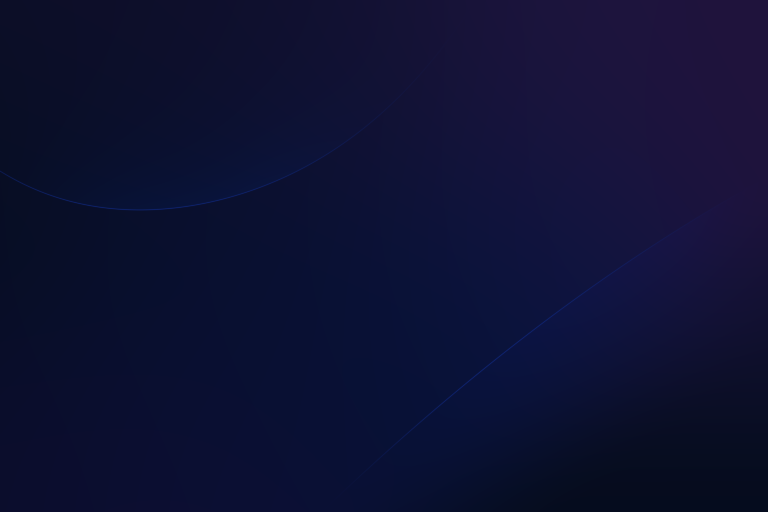
Write a WebGL 1 fragment shader that draws this background.

```glsl
precision highp float;

uniform vec2 u_resolution;

const vec3 ABYSS = vec3(0.022, 0.050, 0.122);
const vec3 NAVY = vec3(0.022, 0.066, 0.205);
const vec3 INDIGO = vec3(0.054, 0.058, 0.208);
const vec3 DUSK = vec3(0.062, 0.062, 0.180);
const vec3 ROYAL = vec3(0.040, 0.080, 0.260);
const vec3 VIOLET = vec3(0.116, 0.082, 0.245);
const vec3 PLUM = vec3(0.128, 0.070, 0.230);
const vec3 EDGE_BLUE = vec3(0.060, 0.150, 0.480);

// Weighted colour: rgb is premultiplied by the weight in alpha.
vec4 tint(vec2 p, vec2 centre, float radius, vec3 colour) {
  vec2 d = (p - centre) / radius;
  return vec4(colour, 1.0) * exp(-dot(d, d));
}

// Normalised blend of broad colour clouds.
vec3 backdrop(vec2 p) {
  vec4 sum = vec4(NAVY, 1.0) * 0.002;
  sum += tint(p, vec2(-0.06, 0.60), 0.33, ABYSS);
  sum += tint(p, vec2(0.16, 1.00), 0.36, DUSK * 0.88);
  sum += tint(p, vec2(0.62, 0.86), 0.36, DUSK);
  sum += tint(p, vec2(0.42, 0.46), 0.38, mix(ABYSS, NAVY, 0.75));
  sum += tint(p, vec2(0.00, 0.05), 0.34, INDIGO * 0.80);
  sum += tint(p, vec2(0.42, 0.06), 0.36, INDIGO);
  sum += tint(p, vec2(0.80, 0.27), 0.32, NAVY);
  sum += tint(p, vec2(1.04, 0.46), 0.34, ROYAL);
  sum += tint(p, vec2(1.10, 0.88), 0.40, VIOLET);
  sum += tint(p, vec2(1.48, 0.80), 0.38, PLUM);
  return sum.rgb / sum.a;
}

// Height of the hanging bowl above x.
float bowlHeight(float x) {
  float d = x - 0.273;
  return 0.590 + d * d * (0.845 - 0.401 * d + 0.859 * d * d);
}

// Height of the rising slope above x.
float slopeHeight(float x) {
  float d = x - 1.094;
  return 0.3945 + d * (0.737 - 0.237 * d);
}

// Turns a vertical offset into an approximate distance.
float curveDistance(float offset, float slope) {
  return offset / sqrt(1.0 + slope * slope);
}

// Fades in over a..b and out over c..d.
float fade(float x, float a, float b, float c, float d) {
  return smoothstep(a, b, x) * (1.0 - smoothstep(c, d, x));
}

float hairline(float dist, float pixel) {
  float width = max(0.0012, 0.6 * pixel);
  return min(1.0, 0.0015 / width) * exp(-dist * dist / (width * width));
}

float inside(float dist, float pixel) {
  return smoothstep(-pixel, pixel, dist);
}

void main() {
  vec2 p = gl_FragCoord.xy / u_resolution.y;
  float pixel = 1.0 / u_resolution.y;
  float stepX = 0.002;

  // Signed distances, positive above the bowl edge and below the slope edge
  float bowlY = bowlHeight(p.x);
  float bowlSlope = (bowlHeight(p.x + stepX) - bowlY) / stepX;
  float bowl = curveDistance(p.y - bowlY, bowlSlope);
  float slopeY = slopeHeight(p.x);
  float hillSlope = (slopeHeight(p.x + stepX) - slopeY) / stepX;
  float hill = curveDistance(slopeY - p.y, hillSlope);

  vec3 colour = backdrop(p);

  // Shade deep under the slope, with a soft glow below its edge
  float hillDepth = max(hill, 0.0);
  vec3 shade = mix(ABYSS * 0.95, DUSK, smoothstep(0.0, 0.42, p.y));
  colour = mix(colour, shade, smoothstep(0.0, 0.34, hillDepth));
  float hillGlow = inside(hill, pixel) * exp(-hillDepth * 12.0);
  hillGlow *= fade(p.x, 0.75, 1.10, 1.32, 1.50);
  colour += vec3(0.000, 0.002, 0.026) * hillGlow;

  // Soft glow inside the bowl
  float bowlGlow = inside(bowl, pixel) * exp(-max(bowl, 0.0) * 10.0);
  bowlGlow *= fade(p.x, -0.05, 0.30, 0.48, 0.82);
  colour += vec3(-0.004, 0.016, 0.050) * bowlGlow;

  // Fine luminous edges
  float bowlLine = hairline(bowl, pixel) * fade(p.x, -0.35, 0.24, 0.34, 0.96);
  float hillLine = hairline(hill, pixel) * fade(p.x, 0.62, 0.94, 0.98, 1.50);
  colour = mix(colour, EDGE_BLUE, 0.72 * max(bowlLine, hillLine));

  gl_FragColor = vec4(colour, 1.0);
}
```
